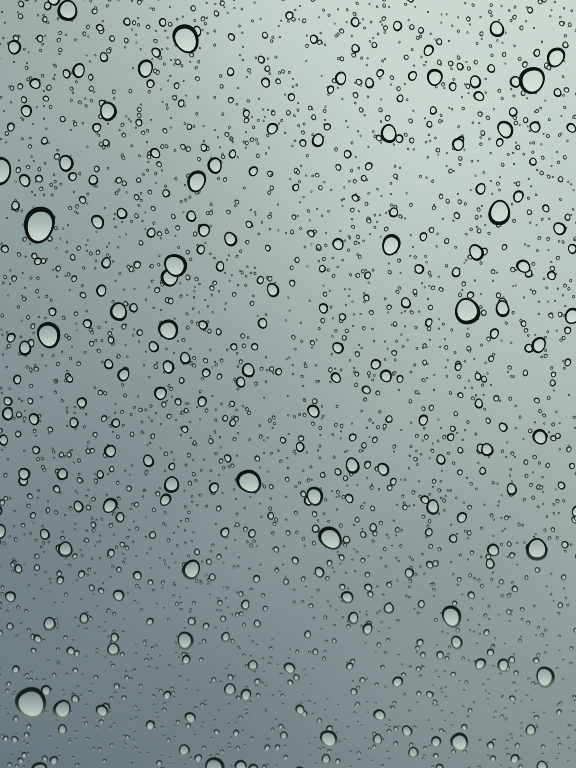
Give the GLSL for this texture, as a WebGL 2 fragment shader.

```glsl
#version 300 es
precision highp float;
// Raindrops on a window before a dull grey-blue sky.
// The sky is a soft ramp; the drops come from tilted grids of jittered
// cells, from fine specks up to large beads, each a lens with a dark rim.

uniform vec2 u_resolution;
out vec4 fragColor;

vec3 hash3(vec2 cell, float seed) {
    vec3 v = fract(vec3(cell.xyx + seed * 3.17) * vec3(0.1031, 0.1030, 0.0973));
    v += dot(v, v.yxz + 33.33);
    return fract((v.xxy + v.yxx) * v.zyx);
}

mat2 rotation(float angle) {
    float c = cos(angle), s = sin(angle);
    return mat2(c, s, -s, c);
}

// Sky: lighter towards the top right, with two pale glows and faint smears
vec3 sky(vec2 uv) {
    vec2 top = uv - vec2(0.62, 1.0), side = uv - vec2(0.95, 0.62);
    float light = 0.07 + 0.27 * uv.x + 0.50 * uv.y;
    light += 0.24 * exp(-6.0 * dot(top, top)) + 0.14 * exp(-8.0 * dot(side, side));
    light += 0.015 * sin(9.0 * uv.x + 5.0 * uv.y + 2.0 * sin(6.0 * uv.y));
    light += 0.010 * sin(17.0 * uv.y - 8.0 * uv.x);
    vec3 tint = mix(vec3(0.37, 0.43, 0.45), vec3(0.80, 0.85, 0.82), light);
    return tint + vec3(-0.008, 0.0, 0.010) * (1.0 - uv.x) * (1.0 - uv.y);
}

// One layer of drops, at most one to a cell; share is the part of cells filled
vec3 addDrops(vec3 color, vec3 behind, vec2 p, float cellSize, float share, vec2 radii, float seed) {
    mat2 tilt = rotation(seed * 1.7);
    vec2 grid = tilt * p / cellSize + seed * 7.3;
    vec2 cell = floor(grid);
    vec3 place = hash3(cell, seed), look = hash3(cell, seed + 9.0);
    if (place.z > share) return color;

    // Position inside the cell, turned back upright
    float radius = mix(radii.x, radii.y, look.x * look.x);
    float margin = min(1.35 * radius / cellSize, 0.5);
    vec2 offset = (grid - cell - mix(vec2(margin), vec2(1.0 - margin), place.xy)) * cellSize;
    offset = offset * tilt;

    // Slightly tall, leaning oval with an uneven outline
    vec2 e = rotation(1.4 * (look.y - 0.6)) * offset * vec2(1.08, 0.94);
    float angle = atan(e.y, e.x);
    float wobble = 1.0 + 0.04 * sin(2.0 * angle + 6.28 * look.z)
                       + 0.03 * sin(3.0 * angle + 6.28 * look.y);
    float edge = length(e) / wobble - radius;

    // Rim of varying width, paler on specks and on the lower side of low drops
    float low = 1.0 - smoothstep(0.0, 0.45, p.y);
    float soft = 0.55 / u_resolution.y + 0.0004 * low;
    float up = clamp(offset.y / radius, -1.2, 1.2);
    float width = radius * (0.17 + 0.08 * sin(angle + 6.28 * look.y)) + 0.0009;
    float rim = smoothstep(-width - soft, -width + soft, edge);
    rim *= mix(0.70, 1.0, smoothstep(0.001, 0.006, radius));
    rim *= 1.0 - low * (0.1 + 0.5 * smoothstep(0.3, -0.9, up));

    // Lens: the view inside is upside down, so it brightens downwards
    vec3 lens = mix(behind, vec3(0.86, 0.91, 0.87), clamp(0.42 - 0.40 * up, 0.0, 0.85));
    vec3 drop = mix(lens, vec3(0.05, 0.08, 0.07), rim);
    return mix(color, drop, smoothstep(soft, -soft, edge));
}

void main() {
    vec2 uv = gl_FragCoord.xy / u_resolution;
    vec2 p = gl_FragCoord.xy / u_resolution.y;
    vec3 behind = sky(uv), color = behind;

    // Two passes of the fine sizes first, so that larger drops cover them
    for (float pass = 0.0; pass < 2.0; pass++) {
        color = addDrops(color, behind, p, 0.017, 0.42, vec2(0.0013, 0.0023), 1.0 + 5.3 * pass);
        color = addDrops(color, behind, p, 0.028, 0.45, vec2(0.0026, 0.0044), 2.0 + 5.3 * pass);
    }
    color = addDrops(color, behind, p, 0.046, 0.72, vec2(0.0048, 0.0078), 3.0);
    color = addDrops(color, behind, p, 0.080, 0.62, vec2(0.0080, 0.0125), 4.0);
    color = addDrops(color, behind, p, 0.125, 0.42, vec2(0.0130, 0.0225), 5.0);

    fragColor = vec4(color, 1.0);
}
```
